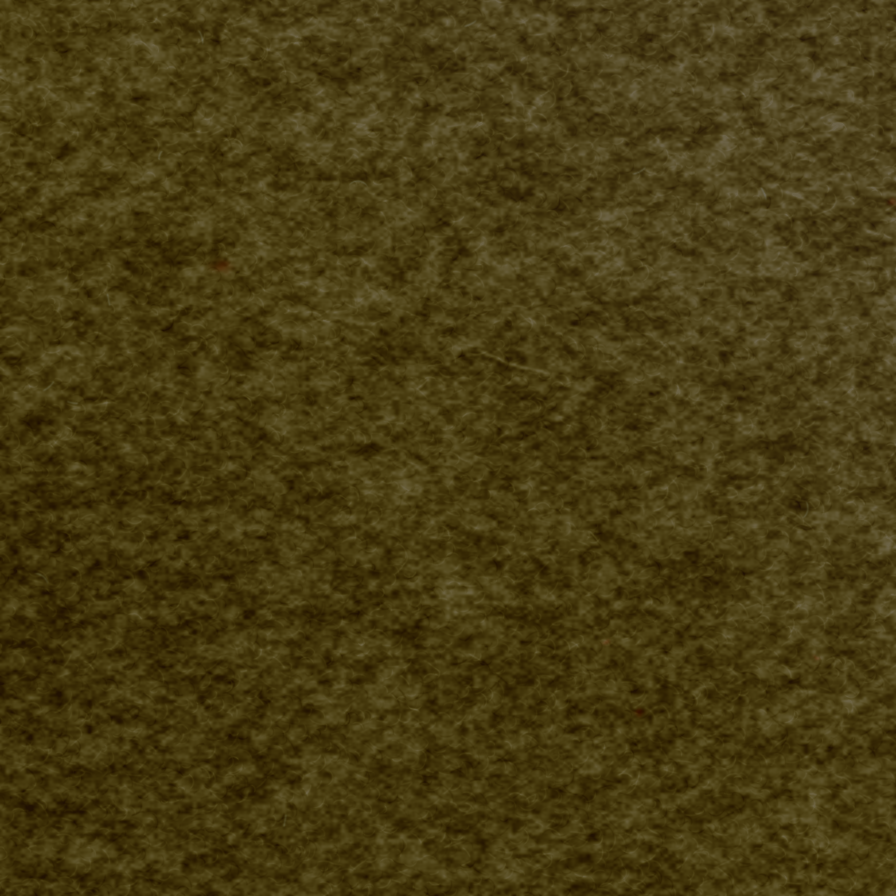
Write a WebGL 2 fragment shader that draws this texture.

```glsl
#version 300 es
precision highp float;
// Dark olive felted paper: a broad uneven tone, slightly flattened noise
// clumps and grain, a mat of short curved fibres, sparse specks and
// two faint broken creases. All tone is summed, then mapped to colour.

#define BASE_COLOR vec3(0.278, 0.228, 0.054)
#define TONE_STEP vec3(0.047, 0.051, 0.040)
#define CLUMP_AMOUNT 1.2
#define MOTTLE_AMOUNT 2.1
#define GRAIN_AMOUNT 2.5
#define FINE_AMOUNT 1.8
#define FIBRE_CELLS 48.0
#define FIBRE_LAYERS 6
#define FIBRE_WIDTH 0.0012
#define FIBRE_AMOUNT 0.85
#define SPECK_CELLS 9.0

uniform vec2 u_resolution;
out vec4 fragColor;

float hash(vec2 p) {
  vec3 q = fract(p.xyx * 0.1031);
  q += dot(q, q.yzx + 33.33);
  return fract((q.x + q.y) * q.z);
}

vec2 hash2(vec2 p) {
  return vec2(hash(p + 17.3), hash(p.yx + 71.9));
}

// Value noise centred on zero.
float noise(vec2 p) {
  vec2 i = floor(p), f = fract(p);
  f = f * f * (3.0 - 2.0 * f);
  float low = mix(hash(i), hash(i + vec2(1, 0)), f.x);
  float high = mix(hash(i + vec2(0, 1)), hash(i + vec2(1, 1)), f.x);
  return mix(low, high, f.y) - 0.5;
}

// Soft curved stroke centred at the origin.
float stroke(vec2 q, float angle, float halfLength, float bend, float width) {
  float c = cos(angle), s = sin(angle);
  q = vec2(c * q.x + s * q.y, c * q.y - s * q.x);
  float along = q.x / halfLength;
  q.y -= bend * halfLength * (along * along - 0.4);
  float across = q.y / width;
  return exp(-across * across) * (1.0 - smoothstep(0.65, 1.1, abs(along)));
}

// Light and dark fibres, mostly lying near the horizontal.
float fibres(vec2 p, float seed) {
  vec2 g = p * FIBRE_CELLS + seed * vec2(0.37, 0.61);
  vec2 cell = floor(g);
  float sum = 0.0;
  for (int y = -1; y <= 1; y++)
  for (int x = -1; x <= 1; x++) {
    vec2 id = cell + vec2(x, y);
    vec2 key = id + seed * 57.0;
    vec2 r = hash2(key), s = hash2(key + 131.0);
    float angle = (r.x + s.y - 1.0) * 1.7;
    float halfLength = mix(0.2, 0.5, s.x) / FIBRE_CELLS;
    float shade = mix(-0.9, 1.1, hash(key + 211.0));
    vec2 q = (g - id - r) / FIBRE_CELLS;
    sum += shade * stroke(q, angle, halfLength, (s.y - 0.5) * 1.2, FIBRE_WIDTH);
  }
  return sum;
}

// x: dark pits, y: pale flecks, z: reddish stains.
vec3 specks(vec2 p) {
  vec2 g = p * SPECK_CELLS, cell = floor(g);
  vec3 sum = vec3(0);
  for (int y = -1; y <= 1; y++)
  for (int x = -1; x <= 1; x++) {
    vec2 id = cell + vec2(x, y);
    vec2 r = hash2(id + 307.0), s = hash2(id + 401.0);
    float kind = hash(id + 503.0);
    vec2 q = (g - id - r) / SPECK_CELLS;
    float radius = mix(0.003, 0.008, s.x * s.x * s.x);
    vec2 e = q * vec2(0.8, 1.2) + 0.005 * vec2(noise(p * 150.0), noise(p * 150.0 + 40.0));
    float blot = exp(-dot(e, e) / (radius * radius));
    float fleck = stroke(q, s.y * 3.14, mix(0.004, 0.011, s.x), s.x - 0.5, 0.0014);
    sum.x += blot * step(kind, 0.24);
    sum.y += fleck * step(0.24, kind) * step(kind, 0.48);
    sum.z += blot * step(0.96, kind);
  }
  return sum;
}

// Broken raised fold with a shadow just below it.
float crease(vec2 p, vec2 start, float slope, float span) {
  float x = p.x - start.x;
  float d = p.y - start.y - slope * x - 0.018 * noise(vec2(p.x * 28.0, start.y * 50.0));
  float ends = smoothstep(0.0, 0.05, x) * (1.0 - smoothstep(span - 0.05, span, x));
  float gaps = smoothstep(-0.05, 0.3, noise(p * vec2(38.0, 20.0) + 9.0));
  float lit = exp(-pow(d / 0.0025, 2.0));
  float shadow = exp(-pow((d + 0.006) / 0.004, 2.0));
  return ends * gaps * (1.5 * lit - 0.9 * shadow);
}

void main() {
  vec2 p = gl_FragCoord.xy / u_resolution.y;

  // Broad tone: pale toward the upper right, dark at the lower left.
  vec2 shade = (p - vec2(0.0, 0.3)) / vec2(0.32, 0.26);
  float tone = 0.5 * p.x + 0.95 * p.y - 0.66 - 0.55 * exp(-dot(shade, shade));
  tone += 0.5 * noise(p * 5.0 + 3.0);

  // Clumps and grain, wider than tall.
  tone += CLUMP_AMOUNT * noise(p * vec2(22.0, 36.0));
  tone += MOTTLE_AMOUNT * noise(p * vec2(58.0, 92.0) + 11.0);
  tone += GRAIN_AMOUNT * noise(p * vec2(120.0, 180.0) + 23.0);
  tone += FINE_AMOUNT * noise(p * vec2(230.0, 290.0) + 37.0);

  for (int i = 0; i < FIBRE_LAYERS; i++)
    tone += FIBRE_AMOUNT * fibres(p, float(i) + 1.0);

  tone += crease(p, vec2(0.36, 0.655), -0.3, 0.32);
  tone += crease(p, vec2(0.8, 0.82), -0.42, 0.3);
  vec3 spot = specks(p);
  tone += 1.6 * spot.y - 2.2 * spot.x;

  // Tone to colour, greyer where it is pale.
  tone = clamp(tone, -3.2, 3.2);
  vec3 color = BASE_COLOR + TONE_STEP * tone;
  color.b += 0.008 * tone * tone + 0.025 * smoothstep(0.9, 1.8, p.x + p.y);
  color += spot.y * vec3(0.0, 0.015, 0.04) + spot.z * vec3(0.05, -0.03, -0.01);
  fragColor = vec4(clamp(color, 0.0, 1.0), 1.0);
}
```
